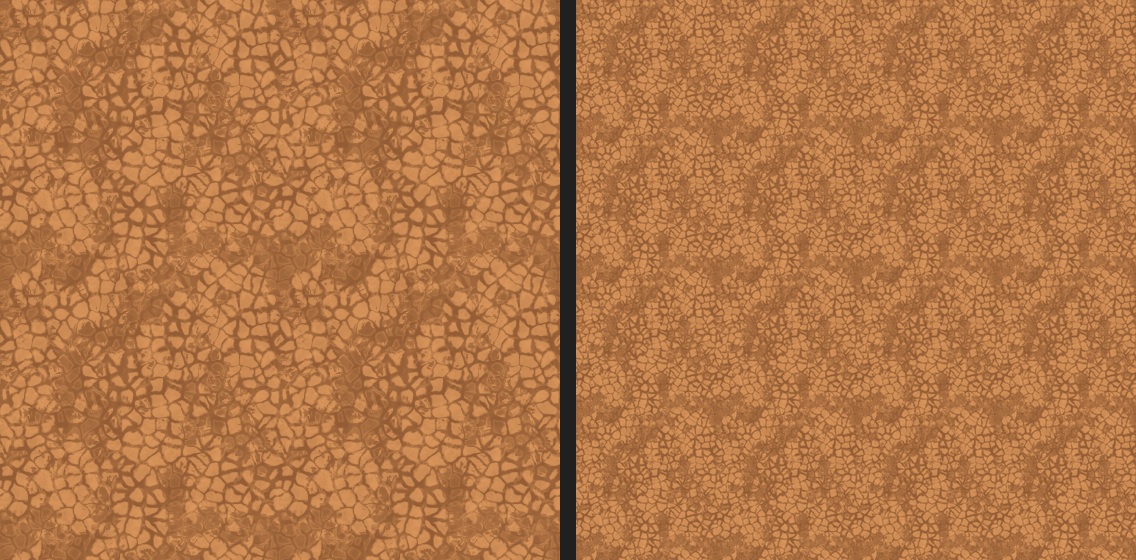
Left, the tile; right, the same tile 2 across and 2 down.
Give the GLSL for this texture, as a WebGL 2 fragment shader.

```glsl
#version 300 es
precision highp float;

uniform vec2 u_resolution;
out vec4 fragColor;

const float REPEATS = 2.0;
const float STONES = 20.0;
const float FLAKES = 15.0;
const vec3 UMBER = vec3(0.575, 0.360, 0.205);
const vec3 OCHRE = vec3(0.835, 0.572, 0.348);

struct Cell {
    vec2 offset;  // from the cell centre
    vec2 id;      // two random values
    float edge;   // rounded distance to the border
};

// Integer hash of a wrapped lattice point
vec2 hash2(vec2 point, float period, uint seed) {
    uvec2 v = uvec2(mod(point, period) + 0.5) + uvec2(seed * 1013u, seed * 719u);
    v = v * 1664525u + 1013904223u;
    v.x += v.y * 1664525u;
    v.y += v.x * 1664525u;
    v ^= v >> 16u;
    v.x += v.y * 1664525u;
    v.y += v.x * 1664525u;
    v ^= v >> 16u;
    return vec2(v & 0xffffu) / 65535.0;
}

float noise(vec2 p, float period, uint seed) {
    vec2 i = floor(p), f = fract(p);
    f = f * f * (3.0 - 2.0 * f);
    float a = hash2(i, period, seed).x;
    float b = hash2(i + vec2(1, 0), period, seed).x;
    float c = hash2(i + vec2(0, 1), period, seed).x;
    float d = hash2(i + vec2(1, 1), period, seed).x;
    return mix(mix(a, b, f.x), mix(c, d, f.x), f.y);
}

float fbm(vec2 p, float period, uint seed) {
    float sum = 0.0, weight = 0.533;
    for (int i = 0; i < 4; i++) {
        sum += weight * noise(p * period, period, seed + uint(i));
        period *= 2.0;
        weight *= 0.5;
    }
    return sum;
}

// Wrapped Voronoi cells with softened corners
Cell voronoi(vec2 p, float period, uint seed) {
    vec2 base = floor(p), f = fract(p);
    vec2 nearest = vec2(0), lattice = vec2(0);
    float best = 8.0;
    for (int y = -1; y <= 1; y++)
    for (int x = -1; x <= 1; x++) {
        vec2 g = vec2(x, y);
        vec2 r = g + hash2(base + g, period, seed) - f;
        if (dot(r, r) < best) {
            best = dot(r, r);
            nearest = r;
            lattice = g;
        }
    }
    float sum = 0.0, sharpness = 18.0;
    for (int y = -2; y <= 2; y++)
    for (int x = -2; x <= 2; x++) {
        vec2 g = lattice + vec2(x, y);
        vec2 r = g + hash2(base + g, period, seed) - f;
        vec2 across = r - nearest;
        if (dot(across, across) > 1e-5) {
            float border = dot(0.5 * (r + nearest), normalize(across));
            sum += exp(-sharpness * border);
        }
    }
    vec2 id = hash2(base + lattice, period, seed + 31u);
    return Cell(-nearest, id, -log(sum) / sharpness);
}

// Torn fibres running in a direction of their own in each cell
float fibres(Cell cell, vec2 stretch) {
    float angle = 6.2832 * cell.id.x;
    vec2 axis = vec2(cos(angle), sin(angle));
    vec2 q = vec2(dot(cell.offset, axis), dot(cell.offset, vec2(-axis.y, axis.x)));
    return noise(q * stretch + 20.0 + 60.0 * cell.id, 256.0, 5u);
}

float ridge(float distance, float centre, float width) {
    return 1.0 - smoothstep(0.0, width, abs(distance - centre));
}

void main() {
    vec2 p = gl_FragCoord.xy / u_resolution * REPEATS;
    float pixel = REPEATS * STONES / u_resolution.y;

    // Wobbled stones and larger overlapping flakes
    vec2 warp = vec2(fbm(p, 22.0, 11u), fbm(p, 22.0, 21u)) - 0.5;
    Cell stone = voronoi((p + 0.035 * warp) * STONES, STONES, 1u);
    Cell flake = voronoi((p - 0.06 * warp) * FLAKES, FLAKES, 2u);

    // Cracks of varying width, closed in places
    float crackWidth = mix(-0.07, 0.21, fbm(p, 13.0, 41u));
    float body = smoothstep(crackWidth - 0.03, crackWidth + 0.05 + pixel, stone.edge);

    // Stained patches with ragged borders
    float stain = fbm(p + 0.04 * warp, 8.0, 51u)
        + 0.20 * (stone.id.y - 0.5)
        + 0.18 * (fibres(stone, vec2(2.0, 7.0)) - 0.5)
        + 0.18 * (fibres(flake, vec2(2.0, 8.0)) - 0.5);
    float cover = body * (1.0 - smoothstep(0.55, 0.65, stain));

    // Mottled pigment
    float mottle = fbm(p, 26.0, 61u) - 0.5;
    float grain = noise(p * 160.0, 160.0, 71u) - 0.5;
    float darkTone = 0.09 + 0.15 * body + 0.55 * mottle;
    float lightTone = 0.90 + 0.35 * mottle;
    float tone = mix(darkTone, lightTone, cover) + 0.07 * grain;

    // Thin pale rims on broken arcs
    float broken = smoothstep(0.48, 0.62, fbm(p, 18.0, 81u));
    float rim = broken * ridge(flake.edge, 0.07, 0.05 + pixel);
    rim += 0.5 * (1.0 - broken) * ridge(stone.edge, crackWidth + 0.06, 0.05 + pixel);
    tone += rim * mix(0.42, 0.10, cover);

    fragColor = vec4(mix(UMBER, OCHRE, clamp(tone, 0.0, 1.06)), 1.0);
}
```
